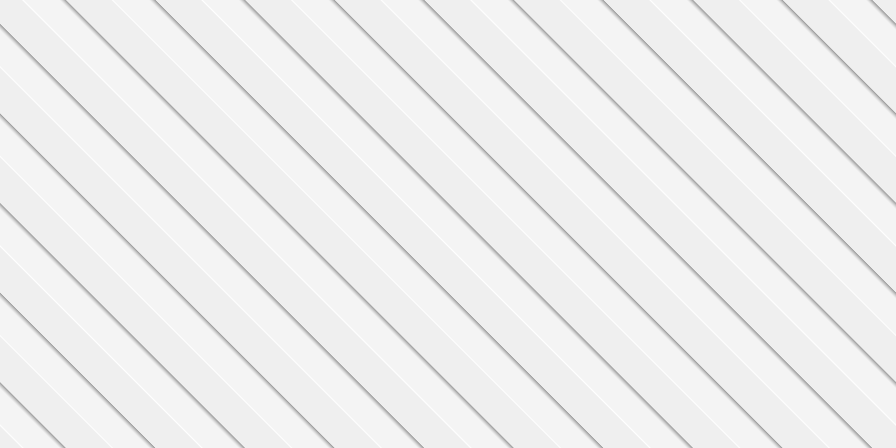
Reproduce this pattern procedurally as a Shadertoy shader.

```glsl
// Pale diagonal panels in two alternating tones, like overlapping paper strips.
// One slanted coordinate drives all: tone bands, a soft one-sided shadow
// and a thin highlight. Whole repeat counts on both axes make it tile.

#define REPEATS vec2(10.0, 5.0)   // stripe periods across and down
#define EDGE_PHASE 0.735          // position of the shadowed edge in a period
#define BAND_WIDTH 0.52           // share of a period in the darker tone
#define SHADOW_WIDTH 0.078        // reach of the shadow, in periods
#define SHADOW_FALLOFF 1.5
#define SHADOW_DEPTH 0.39
#define HIGHLIGHT_WIDTH 0.018
#define LIGHT_TONE vec3(0.957)
#define DARK_TONE vec3(0.937)
#define HIGHLIGHT_TONE vec3(0.995)

// Signed distance to the nearest repeat of a stripe centre, in periods.
float offsetFrom(float slant, float centre) {
    return fract(slant - centre + 0.5) - 0.5;
}

// Smoothed coverage of a repeating stripe.
float stripe(float slant, float centre, float width, float blur) {
    float outside = abs(offsetFrom(slant, centre)) - 0.5 * width;
    return clamp(0.5 - outside / blur, 0.0, 1.0);
}

// Shadow that builds up to a crisp edge at the start of each period.
float edgeShadow(float slant, float blur) {
    float side = offsetFrom(slant, 0.0);
    float ramp = clamp(1.0 + side / SHADOW_WIDTH, 0.0, 1.0);
    float cut = 1.0 - smoothstep(-0.5 * blur, 0.5 * blur, side);
    return pow(ramp, SHADOW_FALLOFF) * cut;
}

void mainImage(out vec4 fragColor, in vec2 fragCoord) {
    // Slanted coordinate and the size of one pixel along it
    float slant = dot(fragCoord / iResolution.xy, REPEATS) - EDGE_PHASE;
    float blur = length(REPEATS / iResolution.xy);

    // Panels
    float band = stripe(slant, 0.5 * BAND_WIDTH, BAND_WIDTH, blur);
    vec3 color = mix(LIGHT_TONE, DARK_TONE, band);

    // Lit edge and shadowed edge
    float highlight = stripe(slant, BAND_WIDTH, HIGHLIGHT_WIDTH, blur);
    color = mix(color, HIGHLIGHT_TONE, highlight);
    color *= 1.0 - SHADOW_DEPTH * edgeShadow(slant, blur);

    fragColor = vec4(color, 1.0);
}
```
